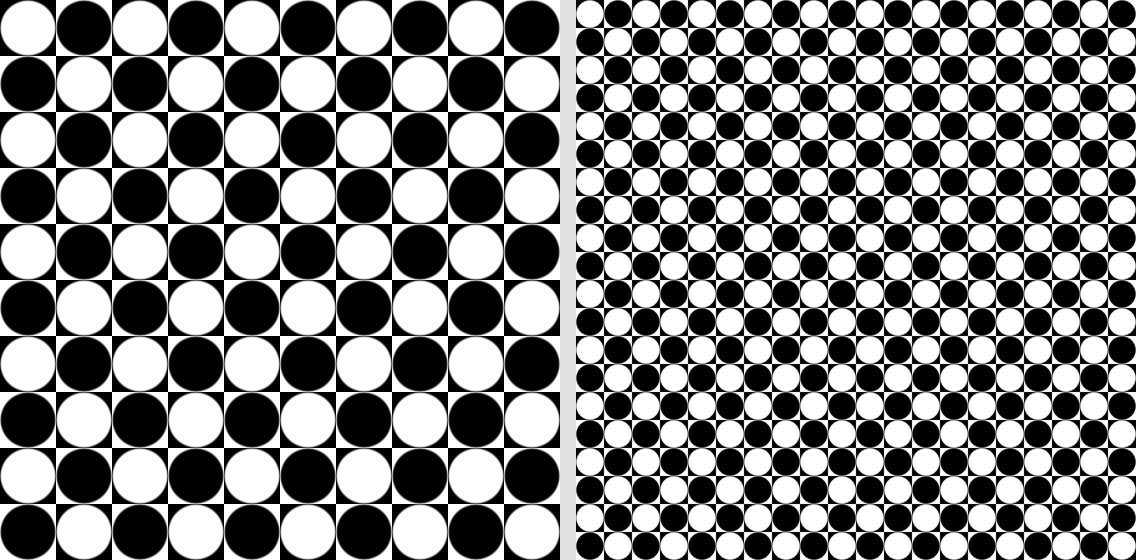
Left: one tile. Right: repeated 2 by 2.
Reproduce this pattern procedurally as a Shadertoy shader.

```glsl
// Checkerboard of black and white cells, each holding a soft-edged disc of the opposite tone.

const float CELLS = 10.0;          // cells across and down; even, so the checker wraps
const float DISC_RADIUS = 0.488;   // in cell widths
const float DISC_SOFTNESS = 0.022; // half width of the grey rim, in cell widths
const vec3 DARK = vec3(0.0);
const vec3 LIGHT = vec3(1.0);
const float PI = 3.14159265;

// Smoothed checker: +1 on light cells, -1 on dark cells
float checker(vec2 p, float pixel) {
    vec2 wave = clamp(sin(PI * p) / (0.5 * PI * pixel), -1.0, 1.0);
    return wave.x * wave.y;
}

// Coverage of the disc centred in each cell
float disc(vec2 p, float pixel) {
    float edge = length(fract(p) - 0.5) - DISC_RADIUS;
    float softness = max(DISC_SOFTNESS, 0.5 * pixel);
    return 1.0 - smoothstep(-softness, softness, edge);
}

void mainImage(out vec4 fragColor, in vec2 fragCoord) {
    vec2 p = fragCoord / iResolution.xy * CELLS;
    float pixel = CELLS / min(iResolution.x, iResolution.y);

    // The disc flips the tone of its cell
    float tone = checker(p, pixel) * (1.0 - 2.0 * disc(p, pixel));
    fragColor = vec4(mix(DARK, LIGHT, 0.5 + 0.5 * tone), 1.0);
}
```
